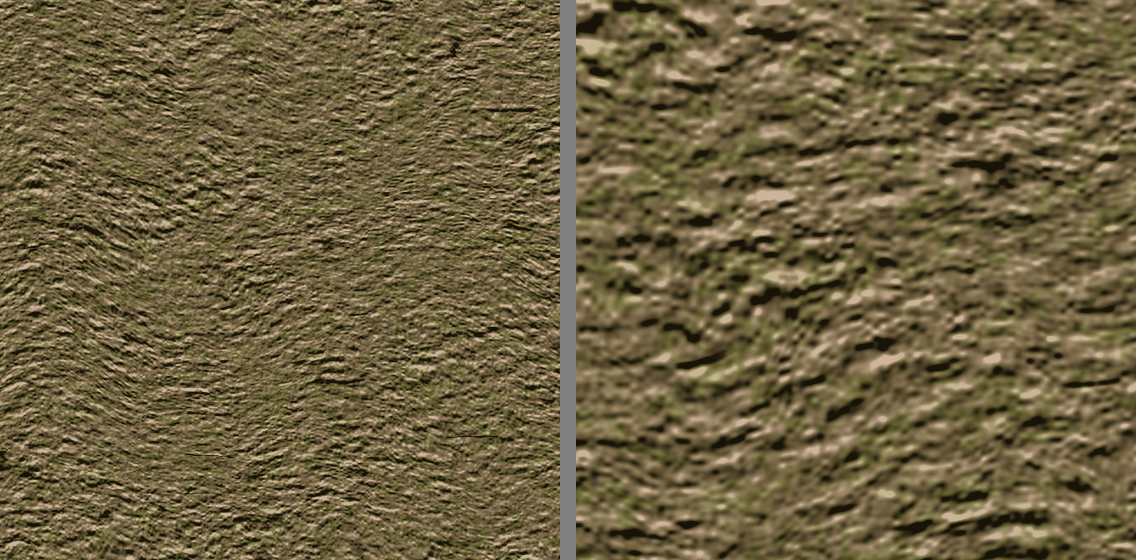
Left: the whole. Right: its middle third, enlarged.
Reproduce this texture procedurally as a Shadertoy shader.

```glsl
const vec2 RIDGE_SCALE = vec2(46.0, 96.0);
const vec2 RIPPLE_SCALE = vec2(100.0, 175.0);
const vec2 GRAIN_SCALE = vec2(210.0, 280.0);
const vec2 FLOW_SCALE = vec2(3.8, 3.0);
const float FLOW_BEND = 0.085;
const vec2 LIGHT_STEP = vec2(-0.0012, 0.0034);
const float RELIEF = 1.22;
const float MEAN_TONE = 0.485;
const float PATCH_CONTRAST = 0.08;
const float SPECKLE_CONTRAST = 0.34;
const float CRACK_DEPTH = 0.5;
const vec3 MOSS_TINT = vec3(-0.022, 0.004, -0.035);
const vec3 CLAY_TINT = vec3(0.012, -0.003, 0.012);

const vec3 EARTH[6] = vec3[6](
    vec3(0.09, 0.075, 0.025), vec3(0.26, 0.23, 0.13),
    vec3(0.39, 0.34, 0.21), vec3(0.49, 0.44, 0.29),
    vec3(0.61, 0.54, 0.41), vec3(0.79, 0.71, 0.59));

float hash(vec2 p) {
    return fract(sin(dot(p, vec2(127.1, 311.7))) * 43758.5453);
}

float noise(vec2 p) {
    vec2 cell = floor(p);
    vec2 f = fract(p);
    f = f * f * (3.0 - 2.0 * f);
    float low = mix(hash(cell), hash(cell + vec2(1.0, 0.0)), f.x);
    float high = mix(hash(cell + vec2(0.0, 1.0)), hash(cell + 1.0), f.x);
    return mix(low, high, f.y);
}

// Bend the horizontal grain into slowly wandering strands
vec2 flow(vec2 p) {
    float bend = FLOW_BEND * noise(p * FLOW_SCALE + 3.7);
    bend += 0.016 * noise(p * vec2(11.0, 9.0) + 41.3);
    bend += 0.006 * noise(p * vec2(34.0, 28.0) + 17.9);
    return p + vec2(0.012 * noise(p * 25.0 + 8.1), bend);
}

// Layered surface height: ridges, ripples and fine grain
float height(vec2 q) {
    float ridge = noise(q * RIDGE_SCALE);
    float ripple = noise(q * RIPPLE_SCALE + vec2(q.y * 30.0, 19.0));
    float grain = noise(q * GRAIN_SCALE + 57.0);
    return 0.95 * ridge + 0.5 * ripple + 0.36 * grain;
}

// Sparse thin clefts that follow the strands
float cracks(vec2 q) {
    float line = abs(noise(q * vec2(8.0, 50.0) + 71.0) - 0.5);
    float mask = noise(q * vec2(17.0, 40.0) + 29.0);
    return smoothstep(0.09, 0.02, line) * smoothstep(0.78, 0.9, mask);
}

vec3 earthColor(float tone) {
    float x = clamp(tone, 0.0, 1.0) * 5.0;
    int i = min(int(x), 4);
    return mix(EARTH[i], EARTH[i + 1], x - float(i));
}

void mainImage(out vec4 fragColor, in vec2 fragCoord) {
    vec2 p = fragCoord / iResolution.y;
    vec2 q = flow(p);

    // Light falls from above, so upward slopes are bright
    float slope = height(q) - height(q + LIGHT_STEP);
    float roughness = mix(0.7, 1.3, noise(p * vec2(11.0, 17.0) + 5.0));

    // Uneven pigment at patch and speckle size
    float patches = noise(q * vec2(26.0, 45.0) + 13.0) - 0.5;
    float speckle = noise(p * vec2(250.0, 290.0) + 91.0) - 0.5;
    float tone = MEAN_TONE + RELIEF * roughness * slope;
    tone += PATCH_CONTRAST * patches + SPECKLE_CONTRAST * speckle;
    tone -= CRACK_DEPTH * cracks(q);

    // Flecks of moss over warm clay
    float damp = 0.5 * noise(q * vec2(38.0, 65.0) + 33.0)
               + 0.5 * noise(p * 150.0 + 63.0);
    float moss = smoothstep(0.4, 0.75, damp);
    vec3 color = earthColor(tone - 0.06 * (moss - 0.35));
    color += mix(CLAY_TINT, MOSS_TINT, moss) * smoothstep(0.0, 0.5, tone);

    fragColor = vec4(clamp(color, 0.0, 1.0), 1.0);
}
```
